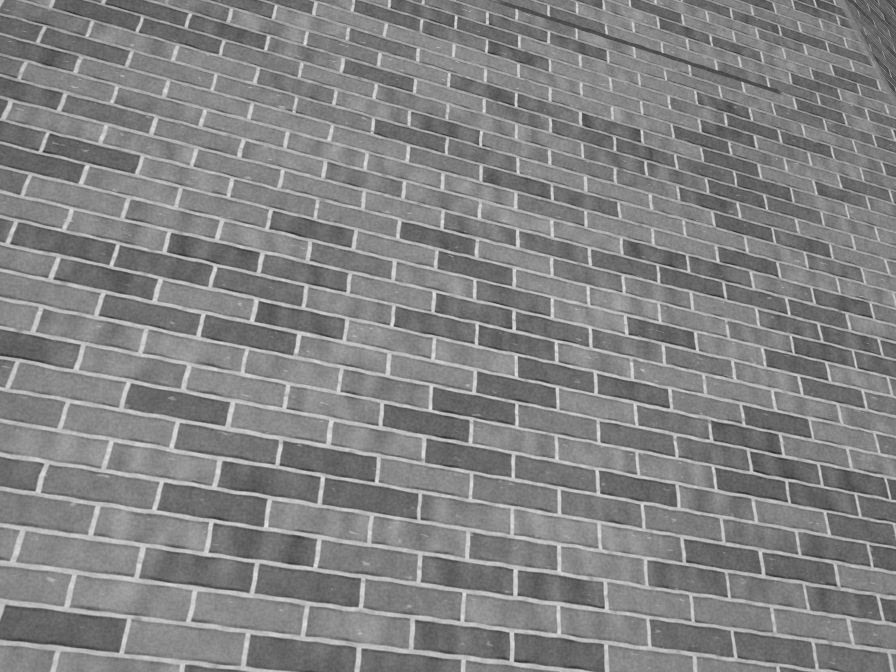
This texture is drawn by a WebGL 2 fragment shader. Its source:

```glsl
#version 300 es
precision highp float;

uniform vec2 u_resolution;
out vec4 fragColor;

float hash(vec2 p) {
    vec3 q = fract(vec3(p.xyx) * vec3(0.1031, 0.1030, 0.0973));
    q += dot(q, q.yzx + 33.33);
    return fract((q.x + q.y) * q.z);
}

float cornerSlope(vec2 cell, vec2 offset) {
    float angle = 6.2832 * hash(cell);
    return dot(vec2(cos(angle), sin(angle)), offset);
}

// Gradient noise, roughly -0.7 to 0.7
float noise(vec2 p) {
    vec2 i = floor(p), f = fract(p);
    vec2 s = f * f * f * (f * (f * 6.0 - 15.0) + 10.0);
    vec2 e = vec2(1.0, 0.0);
    return mix(mix(cornerSlope(i, f), cornerSlope(i + e.xy, f - e.xy), s.x),
               mix(cornerSlope(i + e.yx, f - e.yx), cornerSlope(i + 1.0, f - 1.0), s.x), s.y);
}

float fbm(vec2 p) {
    float sum = 0.0, gain = 1.0;
    for (int i = 0; i < 3; i++) {
        sum += gain * noise(p);
        p = p * 2.03 + 17.1;
        gain *= 0.5;
    }
    return sum;
}

// Screen point to wall plane: x counts bricks, y counts courses
vec2 wallPlane(vec2 p) {
    mat3 view = mat3(0.1865, -0.0193, 0.033,
                     0.0174, 0.0567, 0.0222,
                     0.0382, 0.2135, 1.0);
    vec3 q = inverse(view) * vec3(p, 1.0);
    return q.xy / q.z;
}

float brickTone(vec2 id, vec2 local, vec2 grainPos) {
    float pick = hash(id + 71.0);
    float tone = mix(0.40, 0.54, smoothstep(0.1, 0.75, pick));
    // Kiln bands run across some of the faces
    float banded = step(0.45, hash(id + 19.0));
    float band = noise(vec2(local.x * 4.5 + 31.0 * pick, local.y * 0.5 + id.y * 7.3));
    tone += banded * 0.13 * band;
    tone += 0.045 * fbm(grainPos * vec2(2.0, 1.6));
    tone += 0.035 * fbm(grainPos * vec2(7.0, 9.0));
    // Pale mortar smears and specks
    tone += 0.16 * smoothstep(0.48, 0.8, fbm(grainPos * vec2(1.6, 3.5) + 40.0));
    tone += 0.2 * smoothstep(0.55, 0.75, noise(grainPos * vec2(6.0, 7.0) + 9.0));
    return tone;
}

void main() {
    vec2 p = gl_FragCoord.xy / u_resolution.y;
    vec2 wall = wallPlane(p);
    vec2 soft = 0.6 * fwidth(wall) * vec2(3.0, 1.0) + 0.012;

    // Adjoining wall past the corner has courses that turn downward
    float corner = wall.x - 11.48 + 0.065 * (wall.y - 35.4);
    float side = smoothstep(-0.03, 0.03, corner);
    vec2 plane = wall;
    if (corner > 0.0) plane = vec2(wall.x * 1.6, wall.y + corner * 5.0);

    // Square wall units and wavering edges
    vec2 square = plane * vec2(3.0, 1.0);
    vec2 waver = vec2(noise(square * 2.3), noise(square * vec2(1.7, 2.5) + 50.0));
    vec2 bond = plane + waver * vec2(0.012, 0.045);

    // Running bond
    float course = floor(bond.y);
    bond.x += 0.5 * mod(course + 1.0, 2.0) + 0.05 * (hash(vec2(course, 5.0)) - 0.5);
    vec2 id = vec2(floor(bond.x), course);
    vec2 local = fract(bond) - 0.5;
    vec2 edge = (0.5 - abs(local)) * vec2(3.0, 1.0);
    vec2 jointHalf = vec2(0.065, 0.062) + 0.02 * (hash(id + 3.0) - 0.5);
    vec2 inside = smoothstep(-soft, soft, edge - jointHalf);
    float face = inside.x * inside.y;

    float brick = brickTone(id, local, square);

    // Ragged shadow along the lower and upper arrises
    float rim = 1.0 - smoothstep(0.0, 0.07 + soft.y, abs(edge.y - jointHalf.y - 0.025));
    float ragged = smoothstep(-0.15, 0.5, noise(square * vec2(1.2, 2.0) + 23.0));
    brick -= rim * (0.04 + 0.17 * ragged * (local.y < 0.0 ? 1.0 : 0.4));

    // Bed joints dim with height, head joints stay bright
    float bed = mix(0.75, 0.62, smoothstep(6.0, 28.0, wall.y));
    float mortar = mix(0.80, bed, 1.0 - inside.y);
    mortar += 0.10 * fbm(square * vec2(2.0, 4.0) + 80.0);
    mortar -= 0.22 * smoothstep(0.3, 0.65, noise(square * vec2(1.4, 3.0) + 12.0));

    float tone = mix(mortar, brick, face);

    // Dark open seam along one high course
    float seam = 1.0 - smoothstep(0.08, 0.12 + soft.y, abs(wall.y - 29.0 + 0.05 * waver.y));
    seam *= smoothstep(4.0, 4.3, wall.x) * (1.0 - smoothstep(9.15, 9.3, wall.x));
    tone = mix(tone, 0.25, 0.85 * seam);

    // Corner strip and shaded return
    tone *= 1.0 - 0.2 * side;
    tone = mix(tone, 0.56, 0.7 * (1.0 - smoothstep(0.06, 0.13, abs(corner))));

    // Broad light, edge falloff and fine grain
    tone += 0.03 * noise(p * 2.5 + 4.0);
    vec2 fromMiddle = p - vec2(0.6, 0.5);
    tone *= 1.03 - 0.14 * dot(fromMiddle, fromMiddle);
    tone += 0.05 * noise(p * 210.0);
    fragColor = vec4(vec3(clamp(tone, 0.0, 1.0)), 1.0);
}
```
